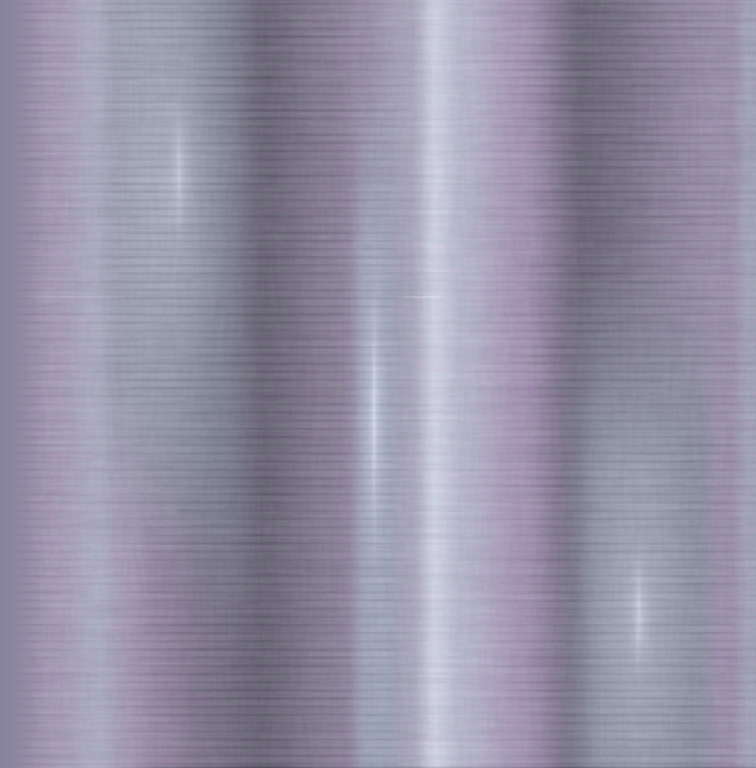
A Shadertoy shader for this texture:

```glsl
// Brushed metal sheet: soft vertical bands of mauve and silver, cooler
// steel patches with three narrow glints, and fine horizontal grooves.
// A colour ramp runs across x; masks, glows and stretched noise sit on it.

const int STOPS = 16;
const float POS[STOPS] = float[](
    0.0, 0.025, 0.07, 0.13, 0.165, 0.215, 0.27, 0.345,
    0.44, 0.475, 0.545, 0.575, 0.61, 0.69, 0.77, 0.95);
const vec3 TONE[STOPS] = vec3[](
    vec3(0.53, 0.51, 0.61), vec3(0.56, 0.53, 0.63),
    vec3(0.64, 0.60, 0.70), vec3(0.67, 0.67, 0.75),
    vec3(0.64, 0.60, 0.70), vec3(0.57, 0.52, 0.62),
    vec3(0.49, 0.46, 0.54), vec3(0.42, 0.40, 0.47),
    vec3(0.53, 0.50, 0.58), vec3(0.58, 0.54, 0.64),
    vec3(0.66, 0.65, 0.73), vec3(0.80, 0.81, 0.87),
    vec3(0.71, 0.71, 0.79), vec3(0.64, 0.58, 0.70),
    vec3(0.43, 0.41, 0.48), vec3(0.60, 0.56, 0.66));

float hash(vec2 p) {
    vec3 q = fract(vec3(p.xyx) * 0.1031);
    q += dot(q, q.yzx + 33.33);
    return fract((q.x + q.y) * q.z);
}

// Smooth value noise centred on zero
float noise(vec2 p) {
    vec2 i = floor(p), f = fract(p);
    f = f * f * (3.0 - 2.0 * f);
    float low = mix(hash(i), hash(i + vec2(1, 0)), f.x);
    float high = mix(hash(i + vec2(0, 1)), hash(i + vec2(1, 1)), f.x);
    return mix(low, high, f.y) - 0.5;
}

vec3 bandRamp(float x) {
    vec3 col = TONE[0];
    for (int i = 1; i < STOPS; i++) {
        float t = clamp((x - POS[i - 1]) / (POS[i] - POS[i - 1]), 0.0, 1.0);
        col = mix(col, TONE[i], mix(t, t * t * (3.0 - 2.0 * t), 0.5));
    }
    return col;
}

// Soft window: rises over edges.xy, falls over edges.zw
float window(float v, vec4 edges) {
    return smoothstep(edges.x, edges.y, v) * (1.0 - smoothstep(edges.z, edges.w, v));
}

float glow(vec2 d, vec2 size) {
    d /= size;
    return exp(-dot(d, d));
}

// Thin bright core with a tall soft falloff
float glint(vec2 d, vec2 size) {
    return exp(-abs(d.x) / size.x - d.y * d.y / (size.y * size.y));
}

// Narrow dark groove in each repeat
float groove(float y, float count) {
    float d = abs(fract(y * count) - 0.5);
    return 1.0 - smoothstep(0.06, 0.26, d);
}

void mainImage(out vec4 fragColor, in vec2 fragCoord) {
    vec2 uv = fragCoord / iResolution.xy;
    vec2 leftSpot = uv - vec2(0.237, 0.775);
    vec2 midSpot = uv - vec2(0.495, 0.46);
    vec2 rightSpot = uv - vec2(0.845, 0.20);

    // Vertical bands, with a pale strip at the right edge
    vec3 col = bandRamp(uv.x);
    col = mix(col, vec3(0.63, 0.63, 0.71), smoothstep(0.965, 0.99, uv.x));

    // Cool steel patches
    float left = window(uv.x, vec4(0.11, 0.18, 0.29, 0.355))
               * smoothstep(0.22, 0.50, uv.y + uv.x - 0.2);
    float middle = window(uv.x, vec4(0.46, 0.485, 0.505, 0.545))
                 * (1.0 - smoothstep(0.60, 0.95, uv.y));
    float right = window(uv.x, vec4(0.73, 0.80, 0.915, 0.955))
                * (1.0 - smoothstep(0.36, 0.70, uv.y));
    vec3 leftTone = mix(vec3(0.59, 0.61, 0.67), vec3(0.47, 0.48, 0.54),
                        smoothstep(0.16, 0.34, uv.x));
    col = mix(col, leftTone, left);
    col = mix(col, vec3(0.61, 0.63, 0.71), middle);
    col = mix(col, vec3(0.53, 0.55, 0.61), right);

    // Wide halos, then glint cores
    float light = 0.09 * glow(leftSpot, vec2(0.065, 0.24))
                + 0.04 * glow(midSpot, vec2(0.025, 0.25))
                + 0.10 * glow(rightSpot, vec2(0.065, 0.26));
    light += 0.13 * glint(leftSpot, vec2(0.008, 0.06))
           + 0.17 * glint(midSpot, vec2(0.006, 0.12))
           + 0.15 * glint(rightSpot, vec2(0.008, 0.055));
    col += light;

    // Grooves are strongest on steel and shadow, faint on the bright bands
    float steel = max(left, max(middle, right));
    float shade = 1.0 - smoothstep(0.50, 0.70, col.g);
    float depth = 0.012 + 0.030 * max(steel, shade);
    depth *= smoothstep(0.01, 0.05, uv.x);
    depth *= 0.85 + 0.8 * noise(uv * vec2(9.0, 94.0));
    col -= depth * (groove(uv.y, 94.0) - 0.3);

    // Brushed streaks, vertical grain and mauve speckle
    float rough = smoothstep(0.015, 0.06, uv.x);
    float streak = noise(uv * vec2(14.0, 250.0)) + 0.6 * noise(uv * vec2(45.0, 380.0));
    float grain = noise(uv * vec2(260.0, 35.0)) + noise(uv * vec2(330.0, 340.0));
    float speckle = noise(uv * vec2(110.0, 300.0) + 70.0);
    col += rough * (0.032 * streak + 0.016 * grain);
    col += rough * (1.0 - 0.7 * steel) * 0.025 * speckle * vec3(0.8, -0.7, 0.6);

    // Pale scratch and dark lower rim
    float scratch = 1.0 - smoothstep(0.0005, 0.002, abs(uv.y - 0.613));
    float reach = window(uv.x, vec4(0.02, 0.05, 0.15, 0.18))
                + window(uv.x, vec4(0.52, 0.54, 0.57, 0.59));
    col += 0.045 * scratch * reach;
    col -= 0.10 * (1.0 - smoothstep(0.0, 0.004, uv.y)) * smoothstep(0.1, 0.25, uv.x);

    fragColor = vec4(clamp(col, 0.0, 1.0), 1.0);
}
```
